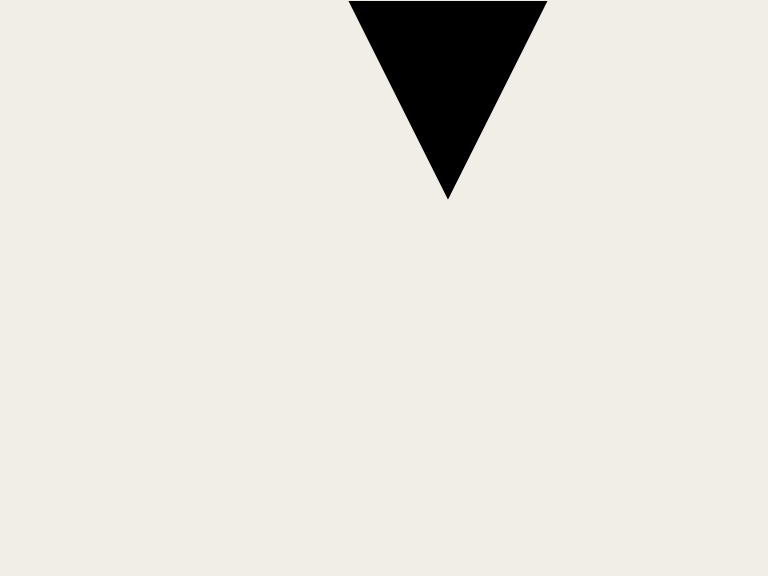
Reproduce this background procedurally as a Shadertoy shader.

```glsl
// A flat warm paper ground with one black triangle hanging from the top edge,
// its point facing down. The triangle is the overlap of three half planes,
// measured as a signed distance and smoothed over one pixel.

const vec3 PAPER_COLOR = vec3(0.945, 0.930, 0.905);
const vec3 INK_COLOR = vec3(0.0);

// Lengths are in canvas heights, except the centre, a share of the width.
const float CENTER_X = 0.5833;
const float TOP_Y = 0.9983;
const float TIP_Y = 0.6535;
const float HALF_WIDTH = 0.1727;

// Signed distance to a downward triangle with its tip at the origin.
float downwardTriangle(vec2 p, float halfWidth, float height) {
    vec2 sideNormal = normalize(vec2(height, -halfWidth));
    float sides = dot(vec2(abs(p.x), p.y), sideNormal);
    return max(sides, p.y - height);
}

void mainImage(out vec4 fragColor, in vec2 fragCoord) {
    float pixel = 1.0 / iResolution.y;
    vec2 position = fragCoord * pixel;
    float aspect = iResolution.x * pixel;

    // Place the tip, then fill the shape with a soft edge.
    vec2 tip = vec2(CENTER_X * aspect, TIP_Y);
    float dist = downwardTriangle(position - tip, HALF_WIDTH, TOP_Y - TIP_Y);
    float coverage = clamp(0.5 - dist / pixel, 0.0, 1.0);

    fragColor = vec4(mix(PAPER_COLOR, INK_COLOR, coverage), 1.0);
}
```
